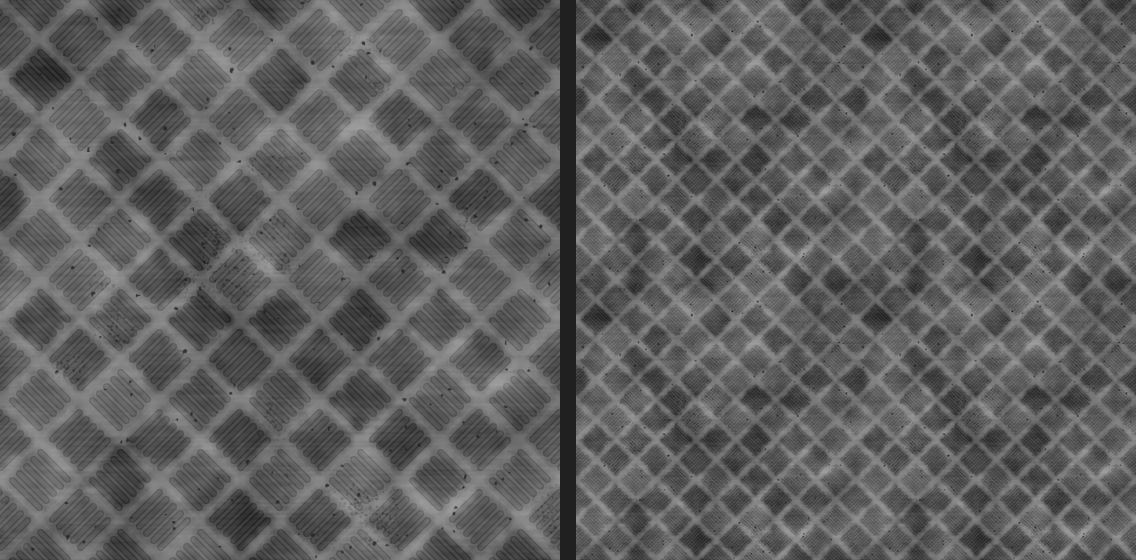
Left, the tile; right, the same tile 2 across and 2 down.
Reproduce this texture procedurally as a WebGL 2 fragment shader.

```glsl
#version 300 es
precision highp float;
// Worn grey tread plate: diagonal cells of five rounded bars, alternating direction, with grime and specks.
uniform vec2 u_resolution;
out vec4 fragColor;

float hash(vec2 p) {
  vec3 q = fract(p.xyx * vec3(0.1031, 0.1030, 0.0973));
  q += dot(q, q.yzx + 33.33);
  return fract((q.x + q.y) * q.z);
}

// Value noise that wraps after period lattice steps
float noise(vec2 p, vec2 period) {
  vec2 i = floor(p), f = fract(p);
  f = f * f * (3.0 - 2.0 * f);
  vec2 a = mod(i, period), b = mod(i + 1.0, period);
  return mix(mix(hash(a), hash(vec2(b.x, a.y)), f.x),
             mix(hash(vec2(a.x, b.y)), hash(b), f.x), f.y);
}

// Layered clouds, roughly -0.5 to 0.5
float clouds(vec2 uv, float count) {
  float sum = 0.0, weight = 0.5;
  for (int k = 0; k < 5; k++) {
    sum += weight * (noise(uv * count + 0.37 * float(k), vec2(count)) - 0.5);
    count *= 2.0;
    weight *= 0.55;
  }
  return sum;
}

// Scattered dark dots on a wrapping cellular grid; share is the fraction of cells filled
float specks(vec2 uv, float count, float share, float radius, float soft) {
  vec2 p = uv * count, cell = floor(p);
  float cover = 0.0;
  for (int y = -1; y <= 1; y++)
    for (int x = -1; x <= 1; x++) {
      vec2 near = cell + vec2(x, y), id = mod(near, count);
      vec2 point = near + vec2(hash(id + 17.3), hash(id + 71.9));
      float size = radius * (0.4 + 0.6 * hash(id + 5.1));
      float dotCover = 1.0 - smoothstep(size - soft, size + soft, length(p - point));
      cover = max(cover, dotCover * step(1.0 - share, hash(id + 43.7)));
    }
  return cover;
}

float boxDistance(vec2 p, vec2 halfSize) {
  vec2 d = abs(p) - halfSize;
  return length(max(d, 0.0)) + min(max(d.x, d.y), 0.0);
}

void main() {
  vec2 uv = gl_FragCoord.xy / u_resolution;
  float pixel = 1.0 / min(u_resolution.x, u_resolution.y);

  // Diagonal cells: seven diamonds across and down, plus the staggered set between them
  vec2 grid = 7.0 * vec2(uv.x + uv.y, uv.x - uv.y);
  vec2 cell = floor(grid), local = fract(grid) - 0.5;
  vec2 id = mod(vec2(cell.x + cell.y + 1.0, cell.x - cell.y), 14.0);
  bool rising = mod(cell.x + cell.y, 2.0) > 0.5;
  vec2 bar = rising ? local : local.yx;

  // Blurred dark patch under each bar group, pale seams between
  float grime = clouds(uv, 9.0);
  float mottle = clouds(uv + 0.31, 22.0);
  float patchEdge = boxDistance(local, vec2(0.33)) - 0.05 + 0.22 * mottle;
  float patchMask = 1.0 - smoothstep(-0.09, 0.15, patchEdge);
  float tone = mix(0.495, 0.352, patchMask);
  tone += 0.30 * grime + 0.10 * mottle;
  tone += 0.10 * (hash(id + 3.0) - 0.5) * patchMask;

  // Five rounded bars with thin outlines and a faint light rim
  float slot = clamp(round(bar.y / 0.176), -2.0, 2.0) * 0.176;
  float barEdge = boxDistance(vec2(bar.x, bar.y - slot), vec2(0.335, 0.0)) - 0.052;
  float soft = 9.9 * pixel;
  float inside = 1.0 - smoothstep(-soft, soft, barEdge);
  float outline = 1.0 - smoothstep(0.003, 0.007 + soft, abs(barEdge));
  float rim = 1.0 - smoothstep(0.0, 0.012 + soft, abs(barEdge - 0.026));
  tone += 0.022 * rim - 0.012 * inside - 0.065 * outline;

  // Fine horizontal brushing
  tone += 0.035 * (noise(uv * vec2(6.0, 256.0), vec2(6.0, 256.0)) - 0.5);
  tone += 0.020 * (noise(uv * vec2(16.0, 120.0), vec2(16.0, 120.0)) - 0.5);

  // Dust in clusters, then a few larger chips with ragged edges
  vec2 ragged = uv + 0.004 * vec2(noise(uv * 180.0, vec2(180.0)), noise(uv * 180.0 + 0.5, vec2(180.0)));
  float cluster = smoothstep(0.10, 0.24, clouds(uv + 0.63, 7.0));
  tone -= 0.10 * cluster * specks(ragged, 130.0, 0.5, 0.36, 130.0 * pixel);
  float chips = specks(ragged, 34.0, 0.05, 0.13, 34.0 * pixel);
  chips = max(chips, specks(ragged, 70.0, 0.025, 0.22, 70.0 * pixel));
  tone = mix(tone, 0.13, 0.8 * chips);

  fragColor = vec4(vec3(clamp(tone, 0.0, 1.0)), 1.0);
}
```
